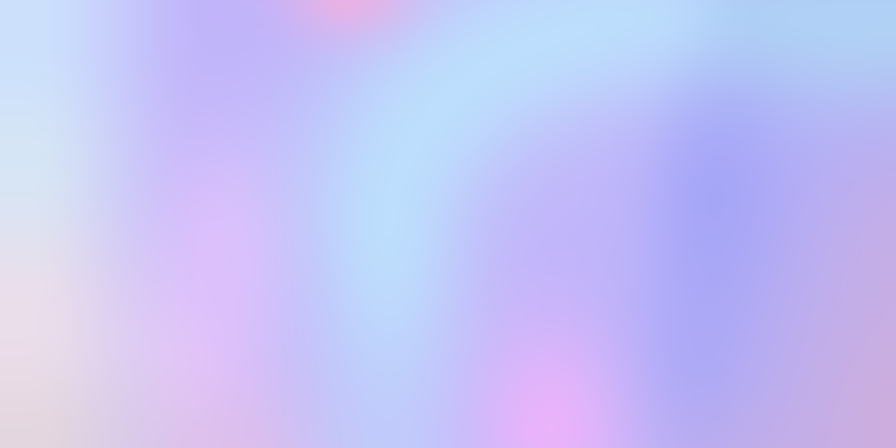
Give the GLSL for this background, as a Shadertoy shader.

```glsl
// Soft pastel mesh gradient: a sky-blue ribbon bends through lavender, pink and cream glows.

const vec3 LAVENDER   = vec3(0.76, 0.72, 0.98);
const vec3 VIOLET     = vec3(0.75, 0.70, 0.98);
const vec3 ICE        = vec3(0.80, 0.88, 0.99);
const vec3 MIST       = vec3(0.84, 0.90, 0.96);
const vec3 CREAM      = vec3(0.92, 0.87, 0.92);
const vec3 SAND       = vec3(0.89, 0.84, 0.87);
const vec3 ORCHID     = vec3(0.89, 0.76, 0.99);
const vec3 ROSE       = vec3(0.90, 0.75, 0.90);
const vec3 PINK       = vec3(0.93, 0.70, 0.98);
const vec3 CORAL      = vec3(0.95, 0.69, 0.88);
const vec3 SKY        = vec3(0.74, 0.87, 0.99);
const vec3 DEEP_SKY   = vec3(0.69, 0.82, 0.96);
const vec3 PERIWINKLE = vec3(0.63, 0.64, 0.97);
const vec3 MAUVE      = vec3(0.81, 0.68, 0.86);

// Elliptical Gaussian falloff, 1 at the centre
float glow(vec2 p, vec2 center, vec2 radius) {
    vec2 q = (p - center) / radius;
    return exp(-dot(q, q));
}

// Signed distance to a path that rises, turns on an elliptic arc, then runs right
float bendDistance(vec2 p, vec2 corner, vec2 radius) {
    vec2 q = (p - corner) / radius;
    q = vec2(min(q.x, 0.0), max(q.y, 0.0));
    return (length(q) - 1.0) * min(radius.x, radius.y);
}

// Pale column on the left, icy at the top and sandy at the bottom
vec3 paleColumn(float y) {
    vec3 color = mix(SAND, CREAM, smoothstep(0.0, 0.28, y));
    color = mix(color, MIST, smoothstep(0.30, 0.65, y));
    return mix(color, ICE, smoothstep(0.62, 0.90, y));
}

void mainImage(out vec4 fragColor, in vec2 fragCoord) {
    // Canvas space: x from 0 to 2, y from 0 to 1
    vec2 p = fragCoord / iResolution.xy * vec2(2.0, 1.0);

    // Lavender ground
    vec3 color = mix(LAVENDER, VIOLET, glow(p, vec2(0.62, 0.95), vec2(0.25, 0.30)));

    // Left side: orchid haze under the pale column
    color = mix(color, ORCHID, 0.75 * glow(p, vec2(0.50, 0.46), vec2(0.17, 0.24)));
    color = mix(color, ORCHID, 0.85 * glow(p, vec2(0.44, 0.20), vec2(0.17, 0.22)));
    color = mix(color, ROSE, 0.75 * glow(p, vec2(0.52, -0.05), vec2(0.22, 0.20)));
    float paleEdge = mix(0.56, 0.46, smoothstep(0.0, 0.6, p.y));
    color = mix(color, paleColumn(p.y), 1.0 - smoothstep(0.06, paleEdge, p.x));

    // Cool shade on the right
    color = mix(color, PERIWINKLE, 0.45 * smoothstep(1.40, 1.62, p.x));

    // Sky ribbon, fading toward its foot
    float bend = bendDistance(p, vec2(1.45, 0.48), vec2(0.58, 0.47));
    float ribbonWidth = mix(0.15, 0.21, smoothstep(0.3, 0.9, p.y));
    float ribbon = exp(-bend * bend / (ribbonWidth * ribbonWidth));
    ribbon *= mix(0.50, 1.0, smoothstep(0.0, 0.50, p.y));
    vec3 ribbonColor = mix(SKY, DEEP_SKY, smoothstep(1.45, 1.70, p.x));
    color = mix(color, ribbonColor, ribbon);

    // Indigo pools inside the bend
    color = mix(color, VIOLET, 0.50 * glow(p, vec2(1.25, 0.40), vec2(0.17, 0.18)));
    color = mix(color, PERIWINKLE, 0.75 * glow(p, vec2(1.60, 0.54), vec2(0.16, 0.28)));
    color = mix(color, PERIWINKLE, 0.50 * glow(p, vec2(1.52, 0.18), vec2(0.16, 0.25)));

    // Mauve along the right edge
    color = mix(color, MAUVE, 0.95 * glow(p, vec2(2.05, 0.05), vec2(0.32, 0.36)));
    color = mix(color, MAUVE, 0.55 * glow(p, vec2(2.06, 0.45), vec2(0.22, 0.26)));
    color = mix(color, MAUVE, 0.35 * glow(p, vec2(1.70, -0.05), vec2(0.25, 0.14)));

    // Warm accents at the bottom and top edges
    color = mix(color, PINK, 0.92 * glow(p, vec2(1.23, 0.04), vec2(0.165, 0.23)));
    color = mix(color, CORAL, 0.85 * glow(p, vec2(0.78, 1.02), vec2(0.14, 0.10)));

    fragColor = vec4(color, 1.0);
}
```
